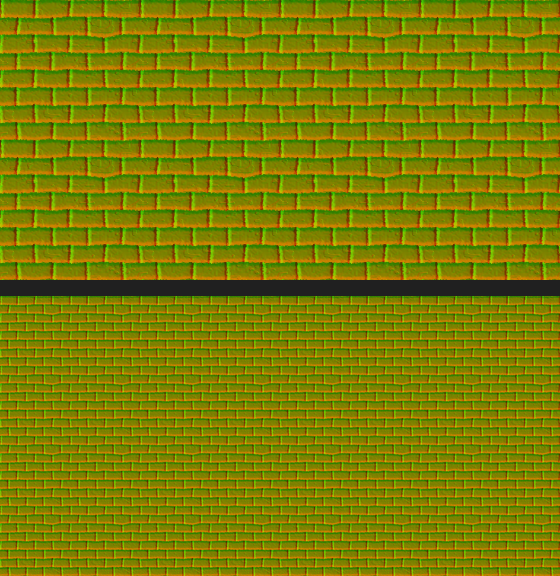
Top, the tile; bottom, the same tile 2 across and 2 down.
Give the GLSL for this texture map, as a Shadertoy shader.

```glsl
const vec2 GRID = vec2(32.0, 16.0);     // half bricks across, rows down
const float PERIOD = 8.0;               // half bricks and rows before the wall repeats
const vec2 CORNER_JITTER = vec2(0.07, 0.05);
const vec2 SAG_CORNER = vec2(6.0);      // the one corner that hangs low
const float SAG = 0.15;
const float LEFT_BEVEL = 0.25;
const float RIGHT_BEVEL = 0.20;
const float BOTTOM_BEVEL = 0.27;
const float TOP_BEVEL = 0.30;
const float BEVEL_START = 0.25;         // share of a bevel that keeps its full slope
const float BEVEL_SLOPE = 0.72;
const float FOOT_SLOPE = 0.13;          // faint tilt above the lower bevel
const float SHADE_SLOPE = 0.09;         // faint tilt beside the right bevel
const float RAGGED = 0.08;
const float GRAIN_HEIGHT = 0.011;
const float DENT_DEPTH = 0.014;
const vec2 FLAT_TONE = vec2(0.485, 0.508);

vec2 hash2(vec2 cell) {
    uvec2 q = uvec2(cell) * uvec2(1597334673u, 3812015801u);
    uint n = (q.x ^ q.y) * 1597334673u;
    n = (n ^ (n >> 15)) * 2246822519u;
    n ^= n >> 13;
    return vec2(n & 65535u, n >> 16) / 65535.0;
}

// Value noise that wraps with the wall; freq must be whole numbers
float noise(vec2 p, vec2 freq) {
    p *= freq;
    vec2 size = PERIOD * freq;
    vec2 i = floor(p), f = fract(p);
    f = f * f * (3.0 - 2.0 * f);
    float a = hash2(mod(i, size)).x;
    float b = hash2(mod(i + vec2(1.0, 0.0), size)).x;
    float c = hash2(mod(i + vec2(0.0, 1.0), size)).x;
    float d = hash2(mod(i + 1.0, size)).x;
    return mix(mix(a, b, f.x), mix(c, d, f.x), f.y);
}

// Displacement of a brick corner
vec2 cornerShift(float column, float row) {
    vec2 cell = mod(vec2(column, row), PERIOD);
    vec2 shift = (hash2(cell + 31.0) * 2.0 - 1.0) * CORNER_JITTER;
    if (distance(cell, SAG_CORNER) < 0.5) shift.y -= SAG;
    return shift;
}

// Height of the bed joint under a row
float bedJoint(float x, float row) {
    float i = floor(x);
    return row + mix(cornerShift(i, row).y, cornerShift(i + 1.0, row).y, x - i);
}

// Position of an upright joint, t running from bottom to top of the row
float headJoint(float column, float row, float t) {
    return column + mix(cornerShift(column, row).x, cornerShift(column, row + 1.0).x, t);
}

float bevel(float d, float width, float pixel) {
    return smoothstep(0.0, pixel, d) * (1.0 - smoothstep(BEVEL_START, 1.0, d / width));
}

// Surface slope of the brick at p, falling towards its four sides
vec2 brickSlope(vec2 p, float pixel) {
    float row = floor(p.y);
    if (p.y < bedJoint(p.x, row)) row -= 1.0;
    else if (p.y > bedJoint(p.x, row + 1.0)) row += 1.0;
    float low = bedJoint(p.x, row), high = bedJoint(p.x, row + 1.0);
    float t = (p.y - low) / (high - low);

    float column = 2.0 * floor((p.x + row + 1.0) * 0.5) - row - 1.0;
    if (p.x < headJoint(column, row, t)) column -= 2.0;
    else if (p.x > headJoint(column + 2.0, row, t)) column += 2.0;
    float left = p.x - headJoint(column, row, t);
    float right = headJoint(column + 2.0, row, t) - p.x;

    vec2 slope = BEVEL_SLOPE * vec2(
        bevel(left, LEFT_BEVEL, pixel) - bevel(right, RIGHT_BEVEL, pixel),
        bevel(p.y - low, BOTTOM_BEVEL, pixel) - bevel(high - p.y, TOP_BEVEL, pixel));
    slope.y += FOOT_SLOPE * (1.0 - smoothstep(0.2, 0.5, p.y - low));
    slope.x -= SHADE_SLOPE * (1.0 - smoothstep(0.1, 0.6, right));
    return slope;
}

// Fine grain and a few crisp dents
float relief(vec2 p) {
    float grain = noise(p, vec2(9.0, 10.0)) + 0.5 * noise(p, vec2(4.0, 5.0));
    float dent = smoothstep(0.74, 0.85, noise(p, vec2(3.0, 5.0)));
    return GRAIN_HEIGHT * grain - DENT_DEPTH * dent;
}

void mainImage(out vec4 fragColor, in vec2 fragCoord) {
    vec2 p = fragCoord / iResolution.xy * GRID;
    float pixel = GRID.y / iResolution.y;

    vec2 wobble = vec2(noise(p, vec2(11.0, 12.0)), noise(p + 3.0, vec2(12.0, 11.0))) - 0.5;
    vec2 slope = brickSlope(p + RAGGED * wobble, pixel);

    vec2 e = vec2(0.035, 0.0);
    slope += vec2(relief(p + e.xy) - relief(p - e.xy),
                  relief(p + e.yx) - relief(p - e.yx)) / (2.0 * e.x);

    // Encode the tilt: red grows where the surface rises upwards, green where it rises rightwards
    vec3 normal = normalize(vec3(-slope, 1.0));
    fragColor = vec4(FLAT_TONE - 0.5 * normal.yx, 0.0, 1.0);
}
```
